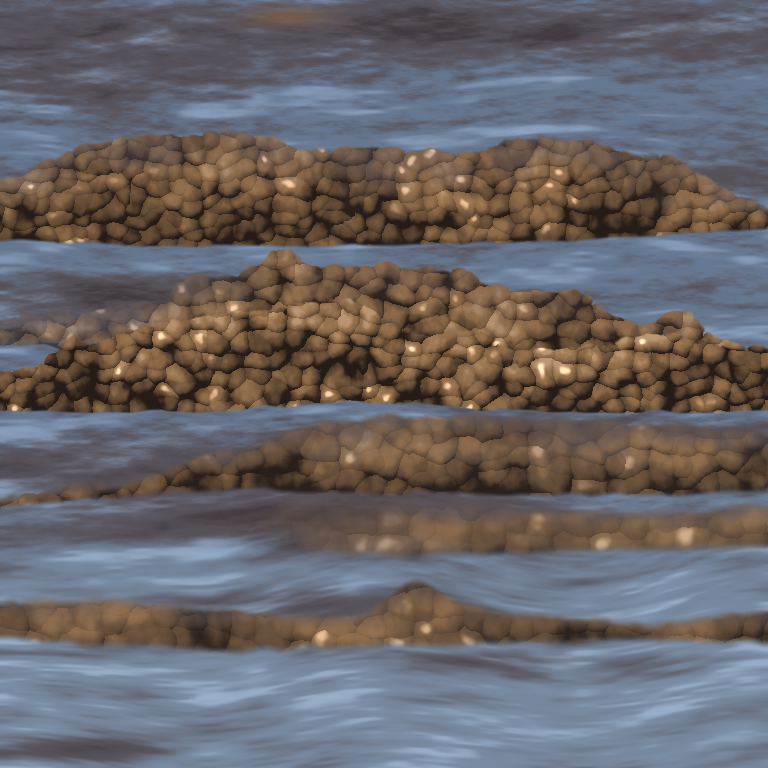
Give the GLSL for this texture, as a WebGL 1 fragment shader.

```glsl
precision highp float;
// Muddy surf: rows of brown, lumpy wave crests over streaked blue-grey water.
// Each crest is a band between two smooth profiles, filled with lit cellular
// lumps and glints; near and far rows are softened as if out of focus.

uniform vec2 u_resolution;

float hash(vec2 p) {
  vec3 q = fract(p.xyx * vec3(0.1031, 0.1030, 0.0973));
  q += dot(q, q.yzx + 33.33);
  return fract((q.x + q.y) * q.z);
}

float noise(vec2 p) {
  vec2 i = floor(p), f = fract(p);
  f = f * f * (3.0 - 2.0 * f);
  return mix(mix(hash(i), hash(i + vec2(1, 0)), f.x),
             mix(hash(i + vec2(0, 1)), hash(i + vec2(1, 1)), f.x), f.y);
}

float fbm(vec2 p) {
  float sum = 0.0, gain = 0.533;
  for (int i = 0; i < 4; i++) {
    sum += gain * noise(p);
    p = mat2(1.7, 0.9, -0.9, 1.7) * p + 17.3;
    gain *= 0.5;
  }
  return sum;
}

// Stretched noise for flat water, without rotating the octaves
float streaks(vec2 p) {
  return 0.5 * noise(p) + 0.3 * noise(p * 2.1 + 9.0) + 0.2 * noise(p * 4.7 + 31.0);
}

float blob(vec2 p, vec2 center, vec2 size) {
  vec2 q = (p - center) / size;
  return exp(-dot(q, q));
}

// Smooth curve through eight evenly spaced heights
float profile(float x, vec4 a, vec4 b) {
  vec4 wa = max(1.0 - abs(x * 7.0 - vec4(0, 1, 2, 3)), 0.0);
  vec4 wb = max(1.0 - abs(x * 7.0 - vec4(4, 5, 6, 7)), 0.0);
  return dot(a, wa * wa * (3.0 - 2.0 * wa)) + dot(b, wb * wb * (3.0 - 2.0 * wb));
}

// Rounded lumps: x = light on the lump, y = glint
vec2 lumps(vec2 p, float blur) {
  vec2 cell = floor(p), nearest = vec2(2.0);
  float best = 4.0, id = 0.0;
  for (int j = -1; j <= 1; j++) {
    for (int i = -1; i <= 1; i++) {
      vec2 c = cell + vec2(i, j);
      float h = hash(c);
      vec2 d = p - c - 0.15 - 0.7 * vec2(h, hash(c + 71.7));
      float dist = dot(d, d) * (0.8 + 0.7 * h);
      if (dist < best) { best = dist; nearest = d; id = hash(c + 13.1); }
    }
  }
  float light = 0.72 - 1.1 * best + dot(nearest, vec2(-0.25, 0.5)) + 0.35 * (id - 0.5);
  float spot = length(nearest - vec2(-0.08, 0.14));
  return vec2(light, step(0.86, id) * (1.0 - smoothstep(0.08, 0.24 + blur, spot)));
}

// look = lump frequency, edge softness, lump contrast, opacity
void crest(inout vec3 color, vec2 p, float top, float bottom, vec4 look, float sheen) {
  float soft = look.y;
  float rough = fbm(p * vec2(24, 30) + look.x);
  vec2 warp = vec2(fbm(p * 28.0), fbm(p * 28.0 + 40.0)) - 0.5;
  vec2 lump = lumps((p + warp * 0.025) * look.x * vec2(1.0, 1.15), soft * 20.0);
  top += ((rough - 0.5) * 0.03 + (lump.x - 0.5) * 0.007) * look.z;
  bottom += (noise(p * vec2(35, 8)) - 0.5) * 0.006;
  float t = clamp((p.y - bottom) / max(top - bottom, 0.005), 0.0, 1.0);
  float mask = smoothstep(-soft, soft, top - p.y) * smoothstep(-soft, soft, p.y - bottom);

  float broad = fbm(p * vec2(11, 17) + 5.0 + look.x);
  float tone = 0.43 + (lump.x - 0.5) * 0.65 * look.z + (broad - 0.5) * 0.9
             + (fbm(p * vec2(75, 60)) - 0.5) * 0.5 * look.z + 0.24 * (t - 0.45);
  vec3 mud = mix(vec3(0.15, 0.11, 0.09), vec3(0.40, 0.30, 0.21), smoothstep(0.05, 0.45, tone));
  mud = mix(mud, vec3(0.57, 0.43, 0.29), smoothstep(0.4, 0.72, tone));
  mud = mix(mud, vec3(0.73, 0.59, 0.45), smoothstep(0.7, 1.0, tone));
  float film = smoothstep(0.45, 1.05, t + (rough - 0.5) * 0.9);
  mud = mix(mud, vec3(0.34, 0.31, 0.34), sheen * film);
  mud += vec3(0.42, 0.38, 0.34) * lump.y * smoothstep(0.42, 0.62, broad) * (1.0 - sheen * 0.5);
  color = mix(color, mud, mask * look.w);
}

void main() {
  vec2 p = gl_FragCoord.xy / u_resolution;
  float x = p.x;

  // Water: blue reflections broken by darker silty bands
  float ripple = streaks(p * vec2(7, 48) + vec2(0, 3.0 * noise(p * 4.0)));
  float fine = streaks(p * vec2(38, 150));
  float focus = smoothstep(0.15, 0.5, p.y);
  float silt = 0.1 + (ripple - 0.5) * 1.1 + (fine - 0.5) * 0.7 * focus;
  silt += 0.85 * blob(p, vec2(0.55, 0.96), vec2(0.7, 0.04))
        + 0.6 * blob(p, vec2(0.1, 0.89), vec2(0.3, 0.035))
        + 0.75 * blob(p, vec2(0.15, 0.605), vec2(0.22, 0.04))
        + 0.8 * blob(p, vec2(0.16, 0.395), vec2(0.32, 0.04))
        + 0.6 * blob(p, vec2(0.75, 0.44), vec2(0.4, 0.018))
        + 0.9 * blob(p, vec2(0.4, 0.325), vec2(0.32, 0.035))
        + 0.6 * blob(p, vec2(0.42, 0.215), vec2(0.18, 0.02))
        + 0.7 * blob(p, vec2(0.12, 0.025), vec2(0.1, 0.013))
        + 0.5 * blob(p, vec2(0.65, 0.14), vec2(0.16, 0.013))
        + 0.5 * blob(p, vec2(0.92, 0.77), vec2(0.12, 0.035));
  vec3 blue = mix(vec3(0.47, 0.54, 0.63), vec3(0.40, 0.47, 0.57), focus);
  vec3 color = mix(blue, vec3(0.34, 0.32, 0.35), smoothstep(0.0, 0.75, silt));
  color = mix(color, vec3(0.22, 0.19, 0.21), 0.7 * smoothstep(0.7, 1.3, silt));
  color += vec3(0.10, 0.11, 0.12) * smoothstep(0.55, 0.8, 1.0 - ripple) * (1.0 - silt);

  // Distant lump and the broad far crest
  color = mix(color, vec3(0.48, 0.36, 0.27), 0.85 * blob(p, vec2(0.375, 0.978), vec2(0.05, 0.012)));
  float farTop = profile(x, vec4(0.765, 0.82, 0.83, 0.807), vec4(0.805, 0.82, 0.798, 0.727));
  crest(color, p, farTop, 0.688 - 0.045 * x + 0.06 * x * x, vec4(42, 0.003, 0.85, 1), 0.45);

  // Main breaker: back ridge, then the dense front tumble
  float backTop = profile(x, vec4(0.583, 0.596, 0.64, 0.655), vec4(0.648, 0.622, 0.578, 0.55))
                + 0.025 * blob(p.xx, vec2(0.36), vec2(0.05)) + 0.018 * blob(p.xx, vec2(0.89), vec2(0.05));
  crest(color, p, backTop, mix(0.55, 0.5, smoothstep(0.05, 0.2, x)),
        vec4(36, 0.002, 1, 0.65 + 0.35 * smoothstep(0.1, 0.35, x)), mix(0.75, 0.2, smoothstep(0.15, 0.4, x)));
  float frontTop = profile(x, vec4(0.512, 0.564, 0.594, 0.61), vec4(0.564, 0.544, 0.557, 0.544));
  crest(color, p, frontTop, 0.464 + 0.012 * blob(p.xx, vec2(0.47), vec2(0.2)), vec4(40, 0.002, 1.1, 1), 0.0);

  // Softer low crests toward the viewer
  float midTop = profile(x, vec4(0.352, 0.368, 0.41, 0.452), vec4(0.46, 0.45, 0.447, 0.437));
  float midBottom = profile(x, vec4(0.34, 0.352, 0.363, 0.36), vec4(0.358, 0.356, 0.356, 0.36));
  crest(color, p, midTop, midBottom, vec4(32, 0.005, 0.6, 0.95), 0.65);

  float lowTop = profile(x, vec4(0.3, 0.315, 0.335, 0.35), vec4(0.345, 0.335, 0.332, 0.342));
  float lowBottom = profile(x, vec4(0.3, 0.3, 0.29, 0.28), vec4(0.277, 0.28, 0.284, 0.287));
  crest(color, p, lowTop, lowBottom, vec4(26, 0.008, 0.35, 0.9 * smoothstep(0.2, 0.65, x)), 0.7);

  float nearTop = profile(x, vec4(0.215, 0.218, 0.205, 0.192), vec4(0.211, 0.197, 0.187, 0.203))
                + 0.034 * blob(p.xx, vec2(0.54), vec2(0.06));
  float nearBottom = profile(x, vec4(0.168, 0.16, 0.152, 0.158), vec4(0.16, 0.165, 0.166, 0.163));
  crest(color, p, nearTop, nearBottom, vec4(30, 0.007, 0.4, 0.95), 0.35);

  gl_FragColor = vec4(clamp(color, 0.0, 1.0), 1.0);
}
```
